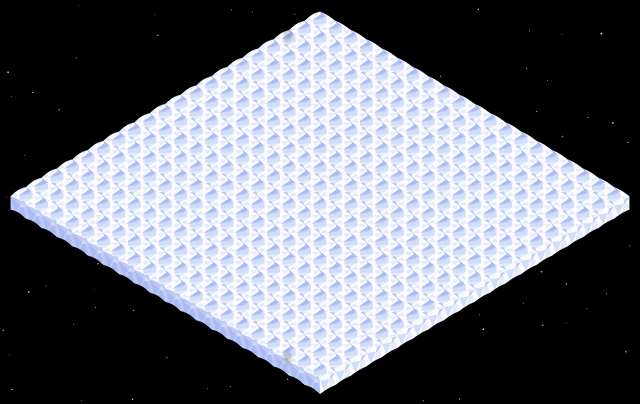
Write a Shadertoy shader that draws this pattern.

```glsl
const float ASPECT = 512.0 / 324.0;
const float REPEATS = 20.0;
const vec2 SLAB_HALF = vec2(0.764, 0.457);
const vec2 HALF_CELL = SLAB_HALF / REPEATS;
const vec2 SLAB_CENTER = vec2(0.0, 0.0143);
const float THICKNESS = 0.033;
const float RIM_BUMP = 0.004;
const float PI = 3.14159;

const vec2 STAR_GRID = vec2(30.0, 19.0);
const float STAR_CHANCE = 0.2;
const float SMUDGE = 0.14;

const vec3 WHITE = vec3(0.99, 0.99, 1.0);
const vec3 LIGHT = vec3(0.89, 0.92, 0.98);
const vec3 PALE = vec3(0.82, 0.87, 0.98);
const vec3 MID = vec3(0.75, 0.79, 0.96);
const vec3 DARK = vec3(0.67, 0.73, 0.96);

float hash(vec2 p) {
    return fract(sin(dot(p, vec2(127.1, 311.7))) * 43758.5453);
}

// Coverage of a signed distance given in canvas heights
float fill(float d) {
    return clamp(0.5 - d * iResolution.y, 0.0, 1.0);
}

float edge(vec2 p, vec2 a, vec2 b) {
    vec2 e = b - a;
    return dot(p - a, vec2(e.y, -e.x)) / length(e);
}

// Counterclockwise triangle in cell units
float facet(vec2 p, vec2 unit, vec2 a, vec2 b, vec2 c) {
    p *= unit;
    a *= unit;
    b *= unit;
    c *= unit;
    return fill(max(edge(p, a, b), max(edge(p, b, c), edge(p, c, a))));
}

// Nearest point of the diamond lattice becomes the origin
vec2 wrapDiamond(vec2 q) {
    vec2 k = 0.5 * vec2(q.x + q.y, q.x - q.y);
    k -= floor(k + 0.5);
    return vec2(k.x + k.y, k.x - k.y);
}

float hexagon(vec2 q) {
    vec2 a = abs(q) * HALF_CELL;
    vec2 side = vec2(0.42, 0.3) * HALF_CELL;
    vec2 tip = vec2(0.0, 0.62) * HALF_CELL;
    return fill(max(a.x - side.x, edge(a, side, tip)));
}

vec3 crystalTop(vec2 p) {
    vec2 q = p / HALF_CELL;
    vec2 star = wrapDiamond(q);
    vec2 hex = wrapDiamond(q - vec2(1.0, 0.0));
    vec3 col = WHITE;

    // Pinwheel of shards between the hexagons
    vec2 o = vec2(0.0);
    col = mix(col, LIGHT, facet(star, HALF_CELL, o, vec2(0.5, 0.05), vec2(0.3, 0.45)));
    col = mix(col, LIGHT, facet(star, HALF_CELL, o, vec2(-0.5, -0.05), vec2(-0.3, -0.45)));
    col = mix(col, MID, facet(star, HALF_CELL, o, vec2(-0.12, 0.62), vec2(-0.36, 0.4)));
    col = mix(col, DARK, facet(star, HALF_CELL, o, vec2(0.1, -0.6), vec2(0.34, -0.42)));

    // Skewed hexagon with a shaded cap and a lit foot
    hex.y -= 0.15 * hex.x;
    col = mix(col, PALE, hexagon(hex));
    col = mix(col, LIGHT, facet(hex, HALF_CELL, vec2(-0.42, -0.3), vec2(0.0, -0.62), vec2(0.42, -0.3)));
    col = mix(col, MID, facet(hex, HALF_CELL, vec2(-0.42, 0.12), vec2(0.1, 0.15), vec2(0.38, 0.42)));
    return mix(col, DARK, facet(hex, HALF_CELL, vec2(-0.42, 0.12), vec2(0.38, 0.42), vec2(0.0, 0.66)));
}

vec3 crystalSide(float x, float depth) {
    vec2 unit = vec2(HALF_CELL.x, THICKNESS);
    vec2 q = vec2(fract(x / unit.x) - 0.5, 0.5 - depth / unit.y);
    bool shaded = x < 0.0;
    vec3 col = shaded ? MID : WHITE;
    col = mix(col, shaded ? DARK : PALE, facet(q, unit, vec2(-0.5, 0.5), vec2(-0.2, -0.5), vec2(0.1, 0.2)));
    col = mix(col, shaded ? DARK : LIGHT, facet(q, unit, vec2(0.0, -0.5), vec2(0.5, -0.3), vec2(0.2, 0.5)));
    return mix(col, shaded ? PALE : MID, facet(q, unit, vec2(0.2, 0.5), vec2(0.1, 0.1), vec2(0.5, 0.4)));
}

// Stars stay inside their cells, so the sky wraps
vec3 sky(vec2 uv) {
    vec2 g = uv * STAR_GRID;
    vec2 id = mod(floor(g), STAR_GRID);
    vec2 spot = 0.15 + 0.7 * vec2(hash(id + 3.7), hash(id + 9.2));
    vec2 offset = (fract(g) - spot) * vec2(ASPECT, 1.0) / STAR_GRID;
    float size = mix(0.0006, 0.0022, hash(id + 17.3));
    float lit = step(hash(id), STAR_CHANCE) * mix(0.4, 1.0, hash(id + 5.1));
    return vec3(lit * fill(length(offset) - size));
}

void mainImage(out vec4 fragColor, in vec2 fragCoord) {
    vec2 uv = fragCoord / iResolution.xy;
    vec2 p = (uv - 0.5) * vec2(ASPECT, 1.0) - SLAB_CENTER;
    float rim = SLAB_HALF.y * (1.0 - abs(p.x) / SLAB_HALF.x);
    float bump = RIM_BUMP * abs(sin(PI * p.x / HALF_CELL.x)) * (p.x < 0.0 ? 1.0 : 0.5);
    float depth = -p.y - rim;

    // Top face, then the two front walls
    vec3 ice = mix(crystalTop(p), crystalSide(p.x, depth), fill(-depth - bump));
    vec2 smear = (vec2(p.x + 0.08, abs(p.y) - 0.4)) / vec2(0.015, 0.026);
    ice *= 1.0 - SMUDGE * smoothstep(1.0, 0.4, length(smear));

    float outline = max(p.y - rim - bump, depth - THICKNESS + bump);
    float slab = fill(max(0.86 * outline, abs(p.x) - SLAB_HALF.x));
    fragColor = vec4(mix(sky(uv), ice, slab), 1.0);
}
```
